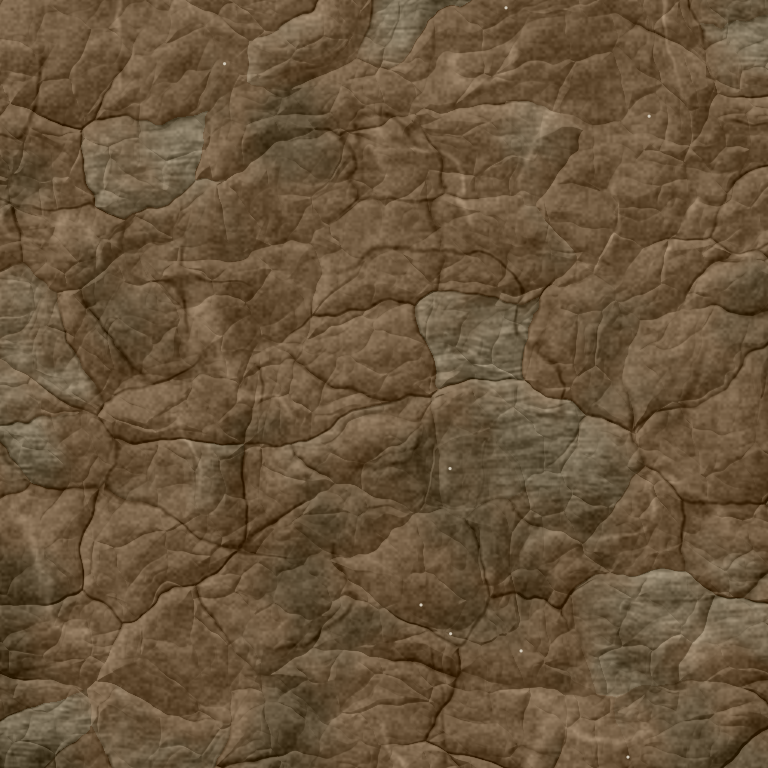
Give the GLSL for this texture, as a Shadertoy shader.

```glsl
// Crumpled brown paper: puffy creased facets, worn grey patches and fine scratches.

const vec3 SHADOW_BROWN = vec3(0.31, 0.235, 0.14);
const vec3 LIGHT_TAN    = vec3(0.61, 0.53, 0.43);
const vec3 WARM_SHIFT   = vec3(0.010, -0.004, -0.010);
const vec3 WORN_SHIFT   = vec3(-0.022, 0.006, 0.014);
const vec2 LIGHT_DIR    = vec2(-0.5, 0.86);
const float FACET_SCALE = 8.0;    // large facets across the canvas
const float WARP        = 0.13;   // irregularity of the facets
const float SLOPE_STEP  = 0.0025;
const float BASE_TONE   = 0.34;
const float RELIEF      = 0.42;
const float GRAIN       = 0.50;

float hash(vec2 p) {
    return fract(sin(dot(p, vec2(127.1, 311.7))) * 43758.55);
}

vec2 hash2(vec2 p) {
    return vec2(hash(p), hash(p + 57.3));
}

float noise(vec2 p) {
    vec2 i = floor(p), f = fract(p);
    f = f * f * (3.0 - 2.0 * f);
    return mix(mix(hash(i), hash(i + vec2(1, 0)), f.x),
               mix(hash(i + vec2(0, 1)), hash(i + vec2(1, 1)), f.x), f.y);
}

const mat2 TURN = mat2(0.8, 0.6, -0.6, 0.8);

float fbm(vec2 p) {
    float sum = 0.0, amp = 0.5;
    for (int i = 0; i < 5; i++) {
        sum += amp * noise(p);
        p = TURN * p * 2.03 + 11.7;
        amp *= 0.5;
    }
    return sum / 0.97;
}

// Sharp valleys between rounded bulges.
float folds(vec2 p) {
    float sum = 0.0, amp = 0.5;
    for (int i = 0; i < 4; i++) {
        sum += amp * abs(2.0 * noise(p) - 1.0);
        p = TURN * p * 2.1 + 5.3;
        amp *= 0.45;
    }
    return sum;
}

// Tilted pillow in each cell: x height, y cell random, z distance to the edge.
vec3 facets(vec2 p) {
    vec2 cell = floor(p), f = fract(p), id = cell, toCentre = vec2(0);
    float near = 8.0, second = 8.0;
    for (int y = -1; y <= 1; y++)
    for (int x = -1; x <= 1; x++) {
        vec2 n = vec2(x, y);
        vec2 o = n + hash2(cell + n) - f;
        float d = length(o);
        if (d < near) {
            second = near;
            near = d;
            id = cell + n;
            toCentre = o;
        } else second = min(second, d);
    }
    float edge = second - near;
    vec2 tilt = hash2(id + 17.0) - 0.5;
    float height = edge / (edge + 0.25) * (0.35 + 1.6 * dot(tilt, toCentre));
    return vec3(height, hash(id + 3.1), edge);
}

vec2 warped(vec2 p) {
    return p + WARP * (vec2(fbm(p * 5.0), fbm(p * 5.0 + 39.0)) - 0.5);
}

// Whole sheet: x height, y large facet random, z large facet edge.
vec3 sheet(vec2 p) {
    vec2 q = warped(p);
    vec3 large = facets(q * FACET_SCALE * vec2(0.85, 1.1));
    float small = facets(TURN * q * FACET_SCALE * 2.3 + 4.0).x;
    large.x = (large.x + 0.28 * small) / FACET_SCALE + 0.075 * folds(q * 7.0 + 2.0);
    return large;
}

void mainImage(out vec4 fragColor, in vec2 fragCoord) {
    vec2 p = fragCoord / iResolution.y;
    vec2 q = warped(p);

    // Relief lit from the upper left
    vec3 here = sheet(p);
    float slope = (here.x - sheet(p + SLOPE_STEP * LIGHT_DIR).x) / SLOPE_STEP;
    float lit = slope / (1.0 + abs(slope));

    // Worn patches with horizontal scratches, and dark stains
    float worn = smoothstep(0.52, 0.76, 0.65 * fbm(q * 7.0 + 21.0) + 0.35 * here.y);
    float scratch = noise(p * vec2(45.0, 260.0) + 3.0 * noise(p * 20.0));
    float stain = smoothstep(0.54, 0.74, fbm(p * 5.0 + 63.0));

    // Broken dark creases and pale rubbed ridges
    float broken = smoothstep(0.40, 0.70, noise(p * 9.0 + 31.0));
    float crease = (1.0 - smoothstep(0.0, 0.06, here.z)) * broken;
    float hairline = 1.0 - smoothstep(0.0, 0.04, abs(noise(q * 10.0 + 8.0) - 0.5));
    crease = max(crease, hairline * smoothstep(0.5, 0.75, noise(p * 8.0 + 77.0)));
    float ridge = 1.0 - smoothstep(0.0, 0.06, abs(noise(q * 11.0 + 50.0) - 0.5));
    ridge *= smoothstep(0.45, 0.75, noise(p * 10.0 + 90.0));

    // Fibre grain and rare pale specks
    float grain = 0.6 * noise(p * 250.0) + 0.4 * noise(TURN * p * 110.0) - 0.5;
    vec2 speckCell = floor(p * 30.0);
    vec2 speckAt = 0.2 + 0.6 * hash2(speckCell + 5.0);
    float speck = 1.0 - smoothstep(0.03, 0.09, length(fract(p * 30.0) - speckAt));
    speck *= step(0.993, hash(speckCell + 9.0));

    float tone = BASE_TONE + RELIEF * lit + 0.5 * (fbm(p * 13.0) - 0.5) + GRAIN * grain;
    tone += worn * (0.22 + 0.45 * (scratch - 0.5)) + 0.12 * (scratch - 0.5);
    tone += 0.35 * ridge - 0.42 * crease - 0.22 * stain;
    tone = clamp(tone, -0.5, 1.25);

    vec3 color = mix(SHADOW_BROWN, LIGHT_TAN, tone);
    color += mix(WARM_SHIFT, WORN_SHIFT, max(worn, 0.7 * stain));
    color = mix(color, vec3(0.82, 0.79, 0.73), speck);
    fragColor = vec4(color, 1.0);
}
```
